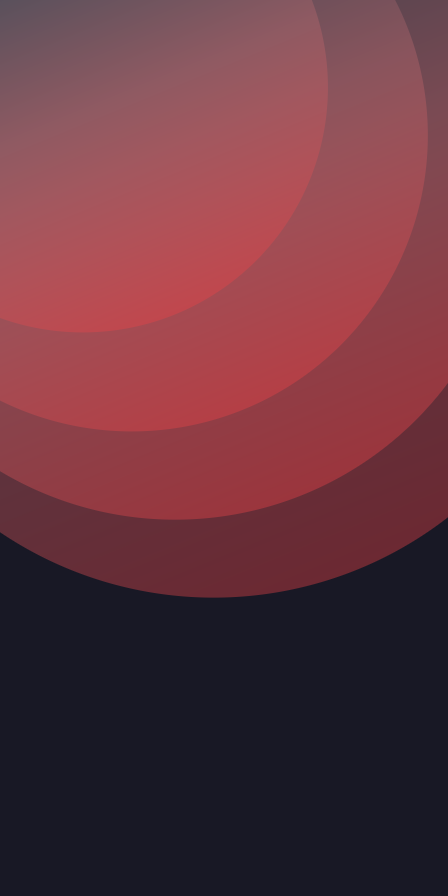
Give the GLSL for this background, as a Shadertoy shader.

```glsl
const vec3 NIGHT = vec3(0.094, 0.094, 0.145);
const vec3 SLATE = vec3(0.196, 0.314, 0.369);
const vec3 ROSE = vec3(0.718, 0.406, 0.430);
const vec3 RED = vec3(0.918, 0.258, 0.276);

const float LAYER_ALPHA = 0.4;
const vec2 GRADIENT_DIR = vec2(0.38, -0.925);
const float SLATE_STOP = -0.95;
const float ROSE_STOP = 0.1;
const float RED_STOP = 1.0;

// Discs from back to front: centre x, centre y, radius, in canvas widths
const int DISC_COUNT = 4;
const vec3 DISCS[DISC_COUNT] = vec3[DISC_COUNT](
    vec3(0.477, 1.518, 0.852),
    vec3(0.391, 1.600, 0.760),
    vec3(0.294, 1.698, 0.661),
    vec3(0.185, 1.805, 0.547)
);

// Three-stop colour ramp along a disc
vec3 discColor(float t) {
    float slateToRose = clamp((t - SLATE_STOP) / (ROSE_STOP - SLATE_STOP), 0.0, 1.0);
    float roseToRed = clamp((t - ROSE_STOP) / (RED_STOP - ROSE_STOP), 0.0, 1.0);
    return mix(mix(SLATE, ROSE, slateToRose), RED, roseToRed);
}

// Antialiased coverage of a disc
float discCoverage(vec2 offset, float radius, float pixel) {
    return clamp(0.5 - (length(offset) - radius) / pixel, 0.0, 1.0);
}

void mainImage(out vec4 fragColor, in vec2 fragCoord) {
    float pixel = 1.0 / iResolution.x;
    vec2 p = fragCoord * pixel;
    vec3 color = NIGHT;

    // Stack the translucent discs
    for (int i = 0; i < DISC_COUNT; i++) {
        vec2 offset = p - DISCS[i].xy;
        float radius = DISCS[i].z;
        float t = dot(offset, GRADIENT_DIR) / radius;
        float alpha = LAYER_ALPHA * discCoverage(offset, radius, pixel);
        color = mix(color, discColor(t), alpha);
    }

    fragColor = vec4(color, 1.0);
}
```
